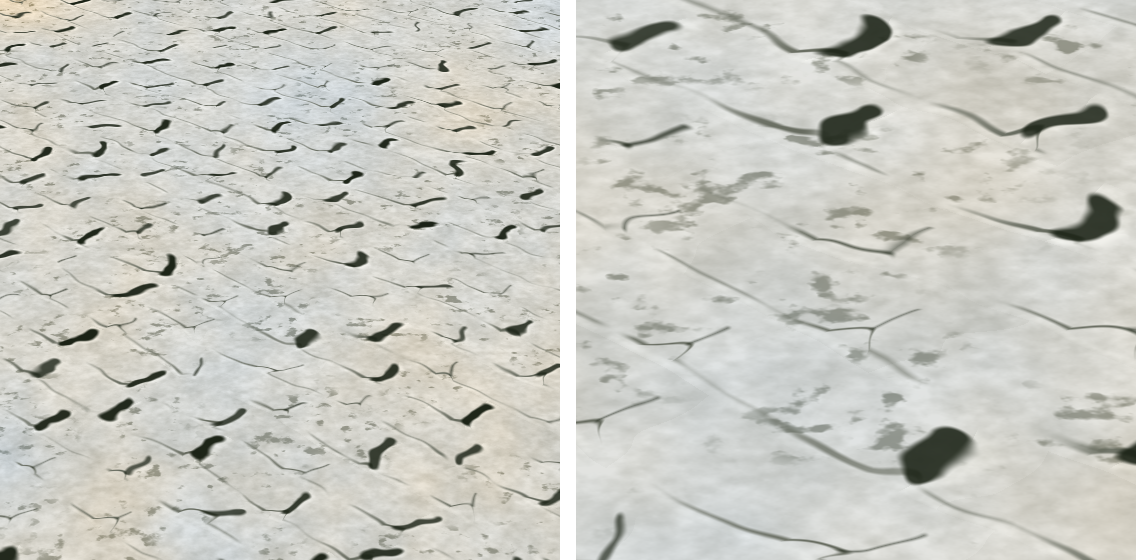
Left, the full canvas; right, a detail of the centre.
Write a WebGL 2 fragment shader that draws this texture.

```glsl
#version 300 es
precision highp float;
// Pale worn stone paving seen in perspective: staggered rows of blocks run
// down to the right. Two vanishing points give the plane coordinates; each
// cell holds one dark slot and a broken row joint, under weathered grain.

#define HORIZON 2.0        // height of both vanishing points
#define VANISH_ROWS -2.9   // x where the row joints meet
#define VANISH_SLOTS 3.6   // x where the slots meet
#define BLOCK vec2(0.17, 0.088)  // block length and row depth on the plane
#define WOBBLE 0.30        // unevenness of the laying
#define SLOT_RADIUS 0.0085 // widest slot, half width
#define JOINT_RADIUS 0.0022
#define GRAIN 0.85         // strength of surface mottling
#define TINT 0.045         // strength of warm and cool stains

uniform vec2 u_resolution;
out vec4 fragColor;

const vec3 LIGHT_STONE = vec3(0.88, 0.88, 0.86);
const vec3 MID_STONE = vec3(0.76, 0.76, 0.73);
const vec3 WORN_STONE = vec3(0.51, 0.52, 0.47);
const vec3 JOINT_SHADE = vec3(0.36, 0.38, 0.33);
const vec3 SLOT_SHADOW = vec3(0.10, 0.13, 0.08);

float hash(vec2 p) {
    vec3 q = fract(vec3(p.xyx) * 0.1031);
    q += dot(q, q.yzx + 33.33);
    return fract((q.x + q.y) * q.z);
}

float noise(vec2 p) {
    vec2 i = floor(p), f = fract(p);
    f = f * f * (3.0 - 2.0 * f);
    vec2 e = vec2(1.0, 0.0);
    return mix(mix(hash(i), hash(i + e), f.x),
               mix(hash(i + e.yx), hash(i + e.xx), f.x), f.y);
}

float fbm(vec2 p) {
    float sum = 0.0, amp = 0.5;
    for (int i = 0; i < 4; i++) {
        sum += amp * noise(p);
        p = mat2(1.6, 1.2, -1.2, 1.6) * p + 7.3;
        amp *= 0.5;
    }
    return sum / 0.9375;
}

vec2 noise2(vec2 p) {
    return vec2(noise(p), noise(p + 51.7)) - 0.5;
}

float segmentDistance(vec2 p, vec2 a, vec2 b) {
    vec2 pa = p - a, ba = b - a;
    return length(pa - ba * clamp(dot(pa, ba) / dot(ba, ba), 0.0, 1.0));
}

void main() {
    vec2 p = gl_FragCoord.xy / u_resolution;

    // Plane coordinates: x along a row, y across the rows
    float depth = HORIZON - p.y;
    vec2 plane = (p.x - vec2(VANISH_SLOTS, VANISH_ROWS)) / depth;
    vec2 ground = vec2(p.x - 0.5, 2.6) / depth;
    float soft = 0.0022 + 1.5 / (u_resolution.y * depth);

    // Unevenly laid blocks, each row shifted by about half a block
    vec2 q = plane / BLOCK;
    q += WOBBLE * noise2(q * 1.1) + 0.4 * WOBBLE * noise2(q * vec2(5.0, 3.0));
    float row = floor(q.y);
    q.x += 0.5 * row + 0.35 * hash(vec2(row, 3.0));
    vec2 cell = vec2(floor(q.x), row);
    vec2 local = fract(q);
    vec2 pos = local * BLOCK;
    float size = hash(cell + 11.0), lean = hash(cell + 37.0) - 0.5;

    // Dark slot at the end of the block
    float slotX = 0.72 + 0.12 * hash(cell + 5.0);
    vec2 foot = vec2(slotX - 0.06 * lean, 0.19 + 0.2 * hash(cell + 71.0)) * BLOCK;
    vec2 head = vec2(slotX + 0.10 * lean, 0.66 + 0.18 * size) * BLOCK;
    float radius = SLOT_RADIUS * mix(0.12, 1.0, smoothstep(0.05, 0.75, size));
    radius *= 0.65 + 0.7 * noise(q * vec2(9.0, 6.0));
    float slotDist = segmentDistance(pos, foot, head) - radius;
    float slot = smoothstep(soft, -soft, slotDist) * mix(0.55, 1.0, size);

    // Row joint, deepest where it turns into the slot
    float hook = smoothstep(slotX - 0.5, slotX, local.x)
               * smoothstep(slotX + 0.06, slotX, local.x);
    float bend = foot.y * smoothstep(slotX - 0.22, slotX, local.x)
               * smoothstep(slotX + 0.12, slotX, local.x);
    float jointDist = abs(pos.y - max(bend, 0.12 * BLOCK.y));
    jointDist -= JOINT_RADIUS * (0.4 + 1.1 * hook * size);
    float broken = smoothstep(0.35, 0.7, noise(q * vec2(4.0, 1.5) + 19.0) + 0.25 * hook);
    float joint = smoothstep(soft, -0.5 * soft, jointDist) * broken;
    joint *= 0.45 + 0.5 * hook;

    // Lit rims on the lower right side of slots and joints
    float rim = smoothstep(0.009, 0.0, abs(slotDist - 0.004))
              * step(foot.x, pos.x) * size;
    rim += 0.5 * broken * smoothstep(0.006, 0.0, abs(pos.y - 0.05 * BLOCK.y));

    // Weathered surface: mottling, pits and a tone for each block
    float mottle = fbm(ground * vec2(38.0, 46.0));
    float fine = fbm(ground * vec2(130.0, 170.0));
    float tone = 0.58 + GRAIN * (1.1 * (mottle - 0.5) + 1.3 * (fine - 0.5));
    tone += 0.22 * (hash(cell + 23.0) - 0.5) + 0.12 * (p.y - 0.5);
    vec3 color = mix(MID_STONE, LIGHT_STONE, clamp(tone, -0.5, 1.1));
    float pits = smoothstep(0.62, 0.80, fbm(ground * vec2(75.0, 110.0) + 31.0));
    pits *= smoothstep(0.3, 0.65, noise(ground * 22.0));
    color = mix(color, WORN_STONE, 0.8 * pits);

    // Warm and cool stains, warmest in the upper left corner
    float stain = 2.0 * (fbm(p * 5.0 + 4.0) - 0.5);
    stain += 1.6 * smoothstep(0.35, 0.0, length((p - vec2(0.0, 1.0)) * vec2(1.0, 3.0)));
    color += TINT * stain * vec3(1.0, 0.1, -1.1);

    color += 0.07 * rim;
    color = mix(color, JOINT_SHADE, joint);
    color = mix(color, SLOT_SHADOW, slot);
    fragColor = vec4(clamp(color, 0.0, 1.0), 1.0);
}
```
